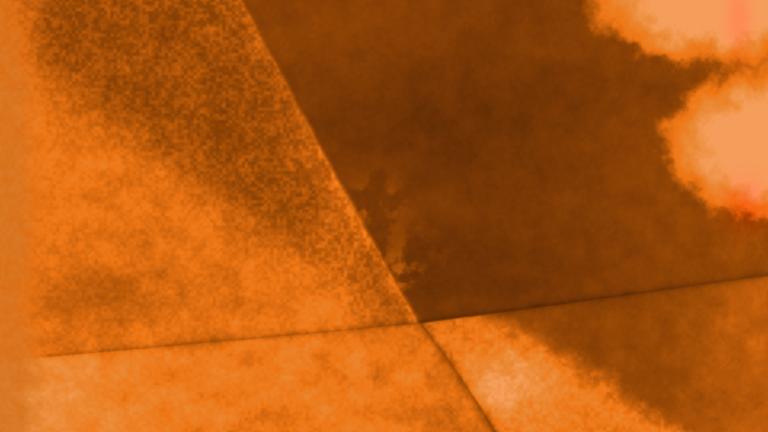
Reproduce this background procedurally as a Shadertoy shader.

```glsl
const vec2 JUNCTION = vec2(0.972, 0.252);
const vec2 RIDGE_TOP = vec2(0.556, 1.0);
const vec2 FOLD_LEFT = vec2(0.0, 0.165);
const vec2 FOLD_RIGHT = vec2(1.778, 0.363);
const vec2 FOLD_BOTTOM = vec2(1.146, 0.0);
const float EDGE_SOFTNESS = 0.004;
const float RAGGEDNESS = 0.075;
const float GRAIN_SCALE = 135.0;

// Tones run from umber (0) to peach (5)
const vec3 PALETTE[6] = vec3[6](
    vec3(0.48, 0.22, 0.02), vec3(0.59, 0.28, 0.02), vec3(0.75, 0.36, 0.04),
    vec3(0.93, 0.46, 0.08), vec3(0.92, 0.54, 0.21), vec3(0.96, 0.62, 0.36));

float hash(vec2 p) {
    vec3 h = fract(vec3(p.xyx) * 0.1031);
    h += dot(h, h.yzx + 33.33);
    return fract((h.x + h.y) * h.z);
}

float noise(vec2 p) {
    vec2 i = floor(p), f = fract(p);
    f = f * f * (3.0 - 2.0 * f);
    return mix(mix(hash(i), hash(i + vec2(1, 0)), f.x),
               mix(hash(i + vec2(0, 1)), hash(i + vec2(1, 1)), f.x), f.y);
}

float fbm(vec2 p) {
    float sum = 0.0, amplitude = 0.5;
    for (int i = 0; i < 5; i++) {
        sum += amplitude * noise(p);
        p = mat2(1.6, 1.2, -1.2, 1.6) * p + 7.3;
        amplitude *= 0.5;
    }
    return sum;
}

// Signed distance to a line, positive on the left of its direction
float side(vec2 p, vec2 a, vec2 b) {
    vec2 d = normalize(b - a), v = p - a;
    return d.x * v.y - d.y * v.x;
}

float spot(vec2 p, vec2 center, vec2 radius) {
    vec2 d = (p - center) / radius;
    return exp(-dot(d, d));
}

vec3 toneColor(float tone) {
    float t = clamp(tone, 0.0, 4.999);
    int i = int(t);
    return mix(PALETTE[i], PALETTE[i + 1], fract(t)) * (1.0 + 0.25 * clamp(tone, -1.5, 0.0));
}

void mainImage(out vec4 fragColor, in vec2 fragCoord) {
    vec2 p = fragCoord / iResolution.xy * vec2(1.7778, 1.0);
    float blotch = fbm(p * 24.0) - 0.48;
    vec2 ragged = p + RAGGEDNESS * vec2(blotch, fbm(p * 28.0 + 40.0) - 0.48);
    float grain = noise(p * GRAIN_SCALE) + 0.6 * noise(p * GRAIN_SCALE * 0.53 + 9.0) - 0.8;

    // Fold distances
    float ridge = side(p, RIDGE_TOP, JUNCTION) + 0.006 * sin(3.14 * p.y) + 0.008 * blotch;
    float lower = side(p, JUNCTION, FOLD_BOTTOM) - 0.006 * sin(12.0 * p.y);
    float fold = p.x < JUNCTION.x ? side(p, FOLD_LEFT, JUNCTION) : side(p, JUNCTION, FOLD_RIGHT);
    fold += 0.003 * blotch;

    // Upper left plane with a lit rim
    float shade = side(ragged, vec2(0.1, 0.83), vec2(0.78, 0.33));
    float leftTone = mix(2.85, 1.2, smoothstep(-0.09, 0.10, shade));
    leftTone -= 0.9 * spot(ragged, vec2(0.22, 0.31), vec2(0.22, 0.07));
    leftTone += 0.7 * spot(p, vec2(0.78, 0.42), vec2(0.12, 0.22));
    leftTone += 1.7 * exp(-abs(ridge) / 0.018) * mix(1.0, 0.6, p.y);
    leftTone += grain * mix(0.55, 1.15, smoothstep(-0.1, 0.1, shade)) + blotch * 1.2;

    // Upper right plane with shadows and two glows
    float rightTone = 0.15 + 0.8 * smoothstep(1.15, 1.75, p.x) + blotch * 0.9 + grain * 0.22;
    rightTone += 0.45 * spot(p, vec2(0.75, 0.96), vec2(0.3, 0.15));
    rightTone -= 0.65 * spot(p, vec2(1.05, 0.72), vec2(0.3, 0.14));
    rightTone -= 0.6 * spot(p, vec2(1.08, 0.38), vec2(0.28, 0.11));
    rightTone -= 0.4 * spot(p, vec2(1.5, 0.8), vec2(0.2, 0.06));
    float tufts = spot(p, vec2(0.93, 0.36), vec2(0.06, 0.09)) + spot(p, vec2(0.87, 0.53), vec2(0.05));
    rightTone += 2.0 * tufts * smoothstep(-0.06, 0.14, blotch);
    float topGlow = 1.0 - length((ragged - vec2(1.66, 1.02)) / vec2(0.29, 0.17));
    float sideGlow = 1.0 - length((ragged - vec2(1.79, 0.67)) / vec2(0.25, 0.17));
    float glow = max(topGlow, sideGlow);
    rightTone += 1.3 * smoothstep(1.6, 1.78, p.x) * smoothstep(0.4, 0.8, p.y);
    rightTone = mix(rightTone, 3.0 + 2.1 * smoothstep(0.05, 0.45, glow) + 0.3 * grain,
                    smoothstep(-0.12, 0.1, glow));

    // Lower planes
    float lowLeftTone = 3.1 + 0.9 * smoothstep(0.5, 0.0, p.x) + blotch * 1.7 + grain * 0.5;
    lowLeftTone -= 0.5 * spot(p, vec2(1.05, 0.04), vec2(0.12, 0.1));
    float shadowSide = side(ragged, vec2(1.17, 0.25), vec2(1.56, 0.0));
    float shadow = smoothstep(-0.04, 0.05, shadowSide);
    float lowRightTone = mix(3.2, 0.8, shadow) + grain * mix(0.8, 0.25, shadow);
    lowRightTone += 1.5 * spot(ragged, vec2(1.17, 0.11), vec2(0.12, 0.07));
    lowRightTone += 1.1 * smoothstep(1.45, 1.78, p.x) + blotch * 1.1;

    // Join the planes and darken the creases
    float upper = mix(leftTone, rightTone, smoothstep(-EDGE_SOFTNESS, 3.0 * EDGE_SOFTNESS, ridge));
    float bottom = mix(lowLeftTone, lowRightTone, smoothstep(-EDGE_SOFTNESS, EDGE_SOFTNESS, lower));
    float tone = mix(bottom, upper, smoothstep(-EDGE_SOFTNESS, EDGE_SOFTNESS, fold));
    float below = 1.0 - smoothstep(-0.01, 0.01, fold);
    tone -= 1.3 * exp(-abs(fold) / 0.007) * smoothstep(0.05, 0.12, p.x);
    tone -= 2.0 * exp(-abs(lower) / 0.009) * below;

    // Hazy left margin and warm right fringe
    float haze = 1.0 - smoothstep(0.03, 0.13, ragged.x);
    tone = mix(tone, 3.5 + 0.4 * grain, 0.85 * haze);
    vec3 color = toneColor(tone) * (1.0 - 0.08 * haze);
    float fringe = spot(p, vec2(1.71, 0.96), vec2(0.03, 0.08)) + spot(p, vec2(1.73, 0.53), vec2(0.05, 0.06));
    color += fringe * vec3(0.04, -0.08, -0.03);
    fragColor = vec4(clamp(color, 0.0, 1.0), 1.0);
}
```
